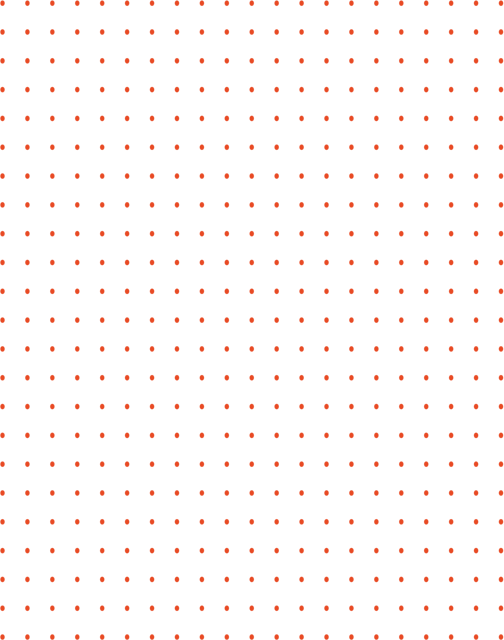
This pattern is drawn by a Shadertoy shader. Its source:

```glsl
const vec2 CANVAS = vec2(0.789, 1.0);         // canvas size in units of its height
const vec2 DOT_COUNT = vec2(21.0, 23.0);      // columns, rows
const vec2 FIRST_DOT = vec2(0.0039, 0.0046);  // centre of the lower left dot
const vec2 SPACING = vec2(0.03902, 0.04502);
const vec2 DOT_RADII = vec2(0.0034, 0.0042);
const vec3 PAPER = vec3(1.0);
const vec3 VERMILION = vec3(0.91, 0.29, 0.14);

// Approximate signed distance to an axis-aligned ellipse
float ellipseDistance(vec2 p, vec2 radii) {
    float level = length(p / radii);
    float slope = length(p / (radii * radii));
    return level * (level - 1.0) / max(slope, 1e-4);
}

// Offset from the nearest point of a finite lattice
vec2 latticeOffset(vec2 p, vec2 first, vec2 spacing, vec2 count) {
    vec2 index = clamp(round((p - first) / spacing), vec2(0.0), count - 1.0);
    return p - first - index * spacing;
}

// Antialiased coverage inside a distance field
float coverage(float dist, float softness) {
    return 1.0 - smoothstep(-softness, softness, dist);
}

void mainImage(out vec4 fragColor, in vec2 fragCoord) {
    vec2 p = fragCoord / iResolution.xy * CANVAS;
    float pixel = 1.0 / iResolution.y;

    // Upright oval dots on a regular grid
    vec2 local = latticeOffset(p, FIRST_DOT, SPACING, DOT_COUNT);
    float dots = coverage(ellipseDistance(local, DOT_RADII), 0.8 * pixel);

    fragColor = vec4(mix(PAPER, VERMILION, dots), 1.0);
}
```
